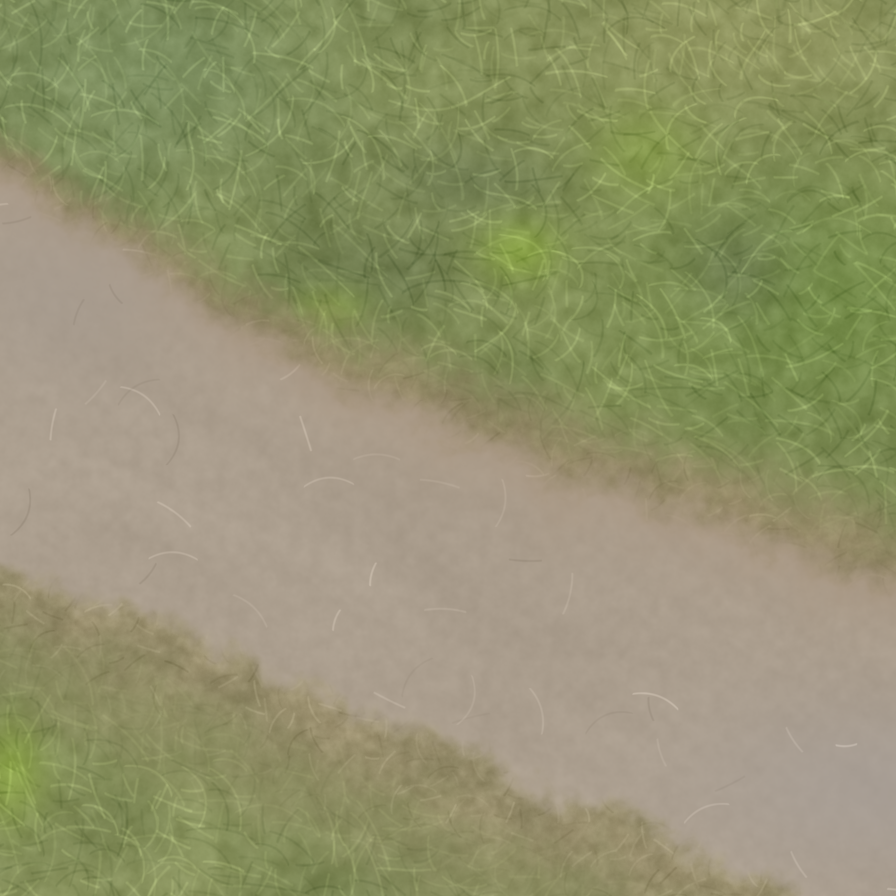
This texture is drawn by a Shadertoy shader. Its source:

```glsl
// A hazy aerial view of a dirt track running diagonally between grass verges.
// Two edge curves split the ground; layered noise tints the soil and turf, and
// cell-scattered curved strokes form the grass blades, dry straw and road flecks.

// Integer hash returning two values in 0..1
vec2 hash2(vec2 cell, float seed) {
    uvec3 v = uvec3(ivec3(int(cell.x), int(cell.y), int(seed)) + 4096);
    v = v * 1664525u + 1013904223u;
    v.x += v.y * v.z; v.y += v.z * v.x; v.z += v.x * v.y;
    v ^= v >> 16u;
    v.x += v.y * v.z; v.y += v.z * v.x;
    return vec2(v.xy >> 8u) / 16777216.0;
}

float noise(vec2 p, float seed) {
    vec2 i = floor(p), f = fract(p);
    f = f * f * (3.0 - 2.0 * f);
    float low = mix(hash2(i, seed).x, hash2(i + vec2(1, 0), seed).x, f.x);
    float high = mix(hash2(i + vec2(0, 1), seed).x, hash2(i + vec2(1, 1), seed).x, f.x);
    return mix(low, high, f.y);
}

float fbm(vec2 p, float seed) {
    float sum = 0.0, amp = 0.5;
    for (int i = 0; i < 5; i++) {
        sum += amp * noise(p, seed + float(i));
        p = mat2(0.8, 0.6, -0.6, 0.8) * p * 2.03;
        amp *= 0.5;
    }
    return sum / 0.96875;
}

vec2 rotate(vec2 p, float a) {
    float c = cos(a), s = sin(a);
    return vec2(c * p.x + s * p.y, c * p.y - s * p.x);
}

// Soft round patch, 1 at its centre
float patchAt(vec2 p, vec2 centre, vec2 radius) {
    vec2 d = (p - centre) / radius;
    return exp(-dot(d, d));
}

// Curved strokes scattered in cells: x = light strokes, y = dark strokes
vec2 strokes(vec2 p, float size, float width, float angle, float spread,
             float density, float seed, float pixel) {
    vec2 cell = floor(p / size), cover = vec2(0.0);
    for (int k = 0; k < 9; k++) {
        vec2 id = cell + vec2(k % 3 - 1, k / 3 - 1);
        vec2 place = hash2(id, seed), shape = hash2(id, seed + 50.0);
        vec2 kind = hash2(id, seed + 90.0);
        vec2 q = rotate(p / size - id - place, angle + (shape.x - 0.5) * spread);
        q.y += (shape.y - 0.5) * 0.9 * q.x * q.x;
        float halfLength = 0.3 + 0.5 * shape.y;
        float d = length(vec2(max(abs(q.x) - halfLength, 0.0), q.y)) * size;
        float line = 1.0 - smoothstep(0.0, width + pixel, d);
        line *= step(kind.x, density) * (0.35 + 0.65 * place.x);
        cover = max(cover, line * (kind.y > 0.45 ? vec2(1, 0) : vec2(0, 1)));
    }
    return cover;
}

vec3 roadColour(vec2 p, float upper, float pixel) {
    vec2 along = rotate(p, -0.46);
    float streak = fbm(along * vec2(5.0, 24.0), 11.0) - 0.5;
    vec3 c = vec3(0.668, 0.618, 0.555) + 0.045 * streak;
    c += 0.045 * (fbm(p * 85.0, 18.0) - 0.5);
    c = mix(c, vec3(0.66, 0.585, 0.50), 0.65 * exp(-abs(upper) / 0.045));
    c = mix(c, vec3(0.65, 0.62, 0.60), 0.6 * patchAt(p, vec2(1.0, 0.12), vec2(0.22, 0.10)));
    c = mix(c, vec3(0.65, 0.61, 0.57), 0.5 * patchAt(p, vec2(0.08, 0.68), vec2(0.13, 0.10)));
    vec2 fleck = strokes(p, 0.035, 0.0011, -0.5, 3.0, 0.10, 23.0, pixel);
    return c + 0.09 * fleck.x - 0.05 * fleck.y;
}

vec3 grassColour(vec2 p, float pixel) {
    // Broad turf tones
    vec3 c = mix(vec3(0.43, 0.48, 0.29), vec3(0.56, 0.60, 0.38), fbm(p * 9.0, 31.0));
    c = mix(c, vec3(0.48, 0.56, 0.39), 0.65 * patchAt(p, vec2(0.16, 0.92), vec2(0.22, 0.15)));
    c = mix(c, vec3(0.59, 0.60, 0.39), 0.75 * patchAt(p, vec2(0.84, 0.95), vec2(0.25, 0.12)));
    c = mix(c, vec3(0.47, 0.58, 0.29), 0.65 * patchAt(p, vec2(0.92, 0.66), vec2(0.22, 0.14)));
    // Shaded hollows and bright tufts
    float shade = patchAt(p, vec2(0.52, 0.80), vec2(0.10, 0.05))
                + patchAt(p, vec2(0.82, 0.70), vec2(0.06, 0.06))
                + 0.7 * patchAt(p, vec2(0.43, 0.70), vec2(0.14, 0.05));
    c = mix(c, vec3(0.41, 0.46, 0.31), 0.65 * min(shade, 1.0));
    float tuft = patchAt(p, vec2(0.58, 0.72), vec2(0.045, 0.035))
               + patchAt(p, vec2(0.01, 0.14), vec2(0.04, 0.06))
               + 0.6 * patchAt(p, vec2(0.72, 0.83), vec2(0.06, 0.05))
               + 0.6 * patchAt(p, vec2(0.37, 0.655), vec2(0.04, 0.025));
    c = mix(c, vec3(0.55, 0.66, 0.26), 0.75 * min(tuft, 1.0));
    c += 0.14 * (fbm(p * 60.0, 41.0) - 0.5);
    // Blades follow a slowly turning lie of the grass
    float lie = -0.5 + 2.4 * (noise(p * 5.0, 47.0) - 0.5);
    for (int i = 0; i < 5; i++) {
        float n = float(i);
        vec2 blade = strokes(p + 0.013 * n, 0.026 + 0.007 * n, 0.0016, lie, 2.4, 0.85, 200.0 + 7.0 * n, pixel);
        c += blade.x * vec3(0.075, 0.08, 0.06) - blade.y * vec3(0.055, 0.05, 0.045);
    }
    return c;
}

vec3 strawColour(vec2 p, float pixel) {
    vec3 c = mix(vec3(0.53, 0.50, 0.37), vec3(0.64, 0.59, 0.46), fbm(p * 22.0, 61.0));
    c += 0.13 * (fbm(p * 95.0, 67.0) - 0.5);
    vec2 stalk = strokes(p, 0.022, 0.0012, 0.7, 2.8, 0.75, 71.0, pixel);
    return c + 0.06 * stalk.x - 0.05 * stalk.y;
}

void mainImage(out vec4 fragColor, in vec2 fragCoord) {
    vec2 p = fragCoord / iResolution.xy;
    float pixel = 1.0 / iResolution.y;
    // Signed heights beyond each road edge, roughened by noise
    float rough = 0.05 * (fbm(p * 13.0, 81.0) - 0.5) + 0.035 * (fbm(p * 50.0, 87.0) - 0.5);
    float upper = p.y - (0.80 - 0.70 * p.x + 0.25 * p.x * p.x) + rough;
    float lower = 0.38 - 0.415 * p.x - p.y + rough;

    vec3 colour = roadColour(p, upper, pixel);
    vec3 straw = strawColour(p, pixel);
    vec3 grass = grassColour(p, pixel);
    // Upper verge: thin worn strip, wider toward the right
    float worn = mix(0.055, 0.10, smoothstep(0.1, 0.6, p.x));
    vec3 litter = straw * vec3(0.97, 0.95, 0.93);
    colour = mix(colour, litter, 0.9 * smoothstep(-0.015, 0.04, upper));
    colour = mix(colour, grass, smoothstep(0.015, worn + 0.03, upper));
    // Lower verge: pale fringe, dry band, then green in the corner
    vec3 dry = mix(straw, grass, 0.45 * smoothstep(0.03, 0.12, lower));
    colour = mix(colour, dry, smoothstep(-0.012, 0.03, lower));
    colour = mix(colour, grass, 0.9 * smoothstep(0.10, 0.23, lower));
    colour += 0.035 * exp(-pow((lower - 0.012) / 0.018, 2.0)) * noise(p * 70.0, 95.0);
    fragColor = vec4(clamp(colour, 0.0, 1.0), 1.0);
}
```
